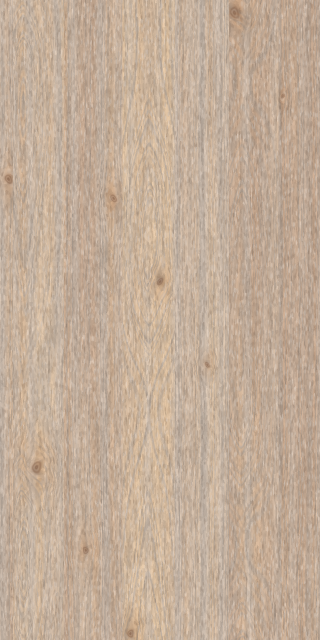
Give the GLSL for this texture, as a Shadertoy shader.

```glsl
// Pale limed wood panel: joined vertical boards with arched grain, fine pores and knots.
#define RINGS 74.0        // growth rings per canvas width
#define TAPER 0.075       // strength of the arched grain
#define LIME_MIX 0.85     // how much lime fills the ring lines
#define FIBRE 0.12        // contrast of the fine fibres
#define PORE 0.55         // contrast of the short pores
#define DRIFT 0.13        // contrast of the broad tone changes
#define KNOTS 9           // number of knots
#define HONEY vec3(0.843, 0.734, 0.612)
#define ROSE vec3(0.755, 0.640, 0.545)
#define LIME vec3(0.755, 0.702, 0.655)
#define KNOT_BROWN vec3(0.53, 0.39, 0.30)

// Boards: right edges, position of the grain centre, shares of rose and lime
const float EDGE[6] = float[6](0.04, 0.20, 0.383, 0.547, 0.716, 0.87);
const float HEART[7] = float[7](-0.2, 0.075, 0.62, 0.465, 0.30, 0.755, 0.62);
const float TONE[7] = float[7](0.60, 0.25, 0.78, 0.02, 0.35, 0.80, 0.95);
const float LIMED[7] = float[7](0.4, 0.35, 0.3, 0.1, 0.5, 0.2, 0.15);

float hash(vec2 p) {
    return fract(sin(dot(p, vec2(127.1, 311.7))) * 43758.55);
}

// Cellular noise: distance to the nearest point, random value of its cell
vec2 cells(vec2 p) {
    vec2 base = floor(p), best = vec2(9.0, 0.0);
    for (int j = -1; j <= 1; j++)
        for (int i = -1; i <= 1; i++) {
            vec2 c = base + vec2(i, j);
            vec2 site = c + vec2(hash(c), hash(c + 57.3));
            float d = length(p - site);
            if (d < best.x) best = vec2(d, hash(c + 19.7));
        }
    return best;
}

int boardAt(float x) {
    int id = 0;
    for (int i = 0; i < 6; i++) id += int(step(EDGE[i], x));
    return id;
}

vec3 wood(vec2 p) {
    int id = boardAt(p.x);
    float seed = float(id) * 2.37;
    vec2 q = p;
    float knot = 0.0, halo = 0.0;

    // Knots push the grain aside
    for (int i = 0; i < KNOTS; i++) {
        float n = float(i);
        vec2 at = vec2(fract(0.355 + n * 0.382), 2.0 * fract(0.69 + n * 0.29));
        float size = mix(0.008, 0.025, hash(vec2(n, 4.0)));
        if (boardAt(at.x) != id) continue;
        vec2 d = (p - at) / size;
        d.x += 0.25 * sin(d.y * 1.7 + n);
        float bend = exp(-dot(d, d * vec2(0.16, 0.05)));
        q.x -= (p.x - at.x) * 0.75 * bend;
        float r = length(d * vec2(1.0, 0.75));
        float core = 1.0 - smoothstep(0.25, 1.1, r);
        knot = max(knot, core * (0.75 + 0.25 * sin(r * 14.0)));
        halo = max(halo, bend);
    }

    // Slow wander of the grain
    q.x += 0.003 * sin(q.y * 3.1 + seed) + 0.0012 * sin(q.y * 10.7 + q.x * 31.0 + seed)
         + 0.0004 * sin(q.y * 53.0 - q.x * 63.0);

    // Rings: straight far from the heart, stacked pointed arches close to it
    float u = q.x - HEART[id];
    float climb = sin(q.y * 4.6 + seed * 1.6) + 0.3 * sin(q.y * 8.3 + seed);
    float ring = sqrt(u * u + 0.00007) + TAPER * climb * exp(-u * u / 0.0075);
    ring = ring * RINGS + 0.5 * sin(ring * 131.0 + seed);
    float f = fract(ring);
    float late = smoothstep(0.25, 0.65, f) * (1.0 - smoothstep(0.8, 1.0, f));
    late *= mix(0.3, 1.0, hash(vec2(floor(ring), seed)));

    // Fibres and pores run along the board
    float fibre = cells(q * vec2(230.0, 17.0) + seed).y - 0.5;
    float speck = cells(q * vec2(210.0, 85.0) + seed).y - 0.5;
    vec2 dash = cells(q * vec2(150.0, 42.0) + seed * 3.0);
    float pore = 1.0 - smoothstep(0.2, 0.5, dash.x);
    float pale = pore * smoothstep(0.5, 0.7, dash.y);
    float dark = pore * smoothstep(0.4, 0.2, dash.y);

    // Broad drifts of tone, and streaks that hold more lime
    float drift = sin(p.x * 47.0 + 1.3 * sin(p.y * 2.1 + seed))
                + sin(p.x * 23.0 - p.y * 1.7 + seed) + 0.6 * sin(p.y * 4.3 + p.x * 11.0);
    float streak = sin(p.x * 83.0 + sin(p.y * 1.9 + seed)) + sin(p.x * 139.0 + p.y * 0.8);
    float rosy = clamp(TONE[id] + DRIFT * drift, 0.0, 1.0);
    float limed = clamp(LIMED[id] + 0.2 * streak, 0.0, 0.75);

    vec3 col = mix(HONEY, ROSE, rosy);
    col = mix(col, LIME * (1.04 - 0.03 * rosy), limed);
    vec3 line = LIME * mix(0.985, 0.93, rosy);
    col = mix(col, line, late * LIME_MIX * (0.75 + 0.25 * pale));
    col = mix(col, LIME * 1.08, PORE * pale);
    col *= 1.0 + FIBRE * (fibre + 0.8 * speck) - 0.04 * late;
    col *= 1.0 - PORE * dark * vec3(0.10, 0.13, 0.15);
    col = mix(col, col * vec3(0.94, 0.88, 0.82), 0.7 * halo);
    return mix(col, KNOT_BROWN, 0.8 * knot);
}

void mainImage(out vec4 fragColor, in vec2 fragCoord) {
    // Four samples per pixel smooth the fine grain
    vec3 sum = vec3(0.0);
    for (int i = 0; i < 4; i++) {
        vec2 shift = vec2(i & 1, i >> 1) * 0.5 - 0.25;
        sum += wood((fragCoord + shift) / iResolution.xy * vec2(1.0, 2.0));
    }
    fragColor = vec4(sum * 0.25, 1.0);
}
```
